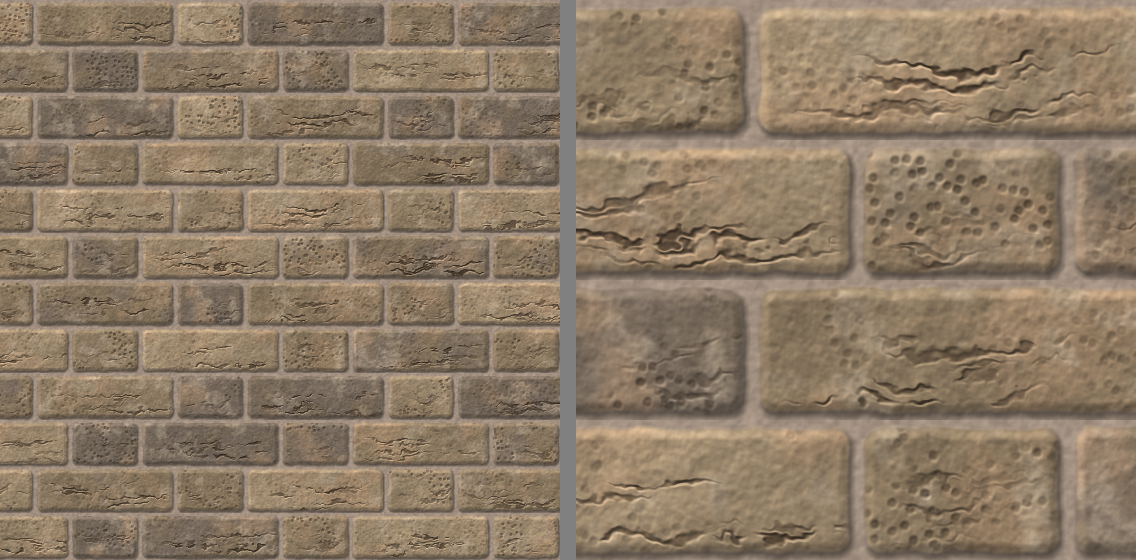
Left: the whole. Right: its middle third, enlarged.
Give the GLSL for this texture, as a three.js fragment shader.

```glsl
// Weathered tan and grey brick wall in Flemish bond with pale raised mortar joints.
varying vec2 vUv;

const float ROWS = 12.0;
const float PERIOD = 0.3758;        // one header plus one stretcher
const float HEADER_CELL = 0.0625;   // half width of a header with its joint
const float JOINT = 0.0051;         // half width of a joint
const vec2 LIGHT = vec2(-0.5, 0.866);

const vec3 TAN = vec3(0.615, 0.535, 0.430);
const vec3 OLIVE = vec3(0.535, 0.465, 0.370);
const vec3 GREY = vec3(0.430, 0.385, 0.345);
const vec3 CLAY = vec3(0.660, 0.540, 0.425);
const vec3 DUST = vec3(0.690, 0.625, 0.540);
const vec3 MORTAR = vec3(0.635, 0.565, 0.505);
const vec3 CREVICE = vec3(0.215, 0.165, 0.120);

struct Brick { vec2 local; vec2 halfSize; vec2 id; float header; };

float hash(vec2 p) {
  vec3 q = fract(p.xyx * 0.1031);
  q += dot(q, q.yzx + 33.33);
  return fract((q.x + q.y) * q.z);
}

float noise(vec2 p) {
  vec2 i = floor(p), f = fract(p);
  f = f * f * (3.0 - 2.0 * f);
  return mix(mix(hash(i), hash(i + vec2(1.0, 0.0)), f.x),
             mix(hash(i + vec2(0.0, 1.0)), hash(i + 1.0), f.x), f.y);
}

float fbm(vec2 p) {
  float sum = 0.0, amp = 0.533;
  for (int i = 0; i < 4; i++) {
    sum += amp * noise(p);
    p = mat2(1.6, 1.2, -1.2, 1.6) * p + 17.3;
    amp *= 0.5;
  }
  return sum;
}

// Distance to the nearest scattered point
float cellular(vec2 p) {
  vec2 i = floor(p);
  float d = 2.0;
  for (int y = -1; y <= 1; y++)
    for (int x = -1; x <= 1; x++) {
      vec2 c = i + vec2(float(x), float(y));
      d = min(d, length(c + vec2(hash(c), hash(c + 57.0)) - p));
    }
  return d;
}

// Alternating headers and stretchers, shifted half a period on every other row
Brick brickAt(vec2 p) {
  float row = floor(p.y * ROWS);
  float x = p.x - 0.187 - 0.5 * PERIOD * mod(row, 2.0);
  float n = floor(x / PERIOD + 0.5);
  x -= n * PERIOD;
  float header = step(abs(x), HEADER_CELL);
  float side = (1.0 - header) * sign(x);
  float cell = mix(0.5 * PERIOD - HEADER_CELL, HEADER_CELL, header);
  vec2 local = vec2(x - side * 0.5 * PERIOD, p.y - (row + 0.5) / ROWS);
  return Brick(local, vec2(cell, 0.5 / ROWS) - JOINT, vec2(2.0 * n + side, row) + 40.0, header);
}

float brickDistance(Brick b, vec2 shift, vec2 p) {
  const float radius = 0.009;
  vec2 q = abs(b.local + shift) - b.halfSize + radius;
  float d = length(max(q, 0.0)) + min(max(q.x, q.y), 0.0) - radius;
  return d + 0.0024 * (noise(p * 75.0) - 0.5);
}

// Sagging folds pressed into the clay, in brick-relative coordinates
float creases(Brick b, vec2 shift, vec2 p) {
  vec2 q = (b.local + shift) / b.halfSize;
  float warp = 0.65 * (fbm(p * vec2(38.0, 60.0)) - 0.5) + 0.13 * (noise(p * 210.0) - 0.5);
  float broken = noise(p * 85.0 + 9.0);
  float total = 0.0;
  for (int i = 0; i < 6; i++) {
    vec2 seed = b.id * 7.0 + float(i) * vec2(13.0, 29.0);
    float bend = mix(0.1, 0.95, hash(seed + 3.0));
    float reach = mix(0.25, 0.85, hash(seed + 5.0));
    float dx = q.x - mix(-0.45, 0.75, hash(seed));
    float y = mix(-0.9, 0.15, hash(seed + 1.0)) + bend * dx * dx + 0.15 * dx + warp;
    float fade = 1.0 - smoothstep(0.25 * reach, reach, abs(dx));
    float width = 0.025 + 0.12 * broken * fade;
    float line = 1.0 - smoothstep(0.15 * width, width, abs(q.y - y));
    total = max(total, line * fade * mix(0.35, 1.0, hash(seed + 8.0)));
  }
  return total * mix(1.0, 0.55, b.header) * smoothstep(0.15, 0.5, broken);
}

float pits(Brick b, vec2 p) {
  float patches = smoothstep(0.48, 0.68, fbm(p * 24.0 + b.id));
  return patches * (1.0 - smoothstep(0.12, 0.38, cellular(p * 95.0))) * mix(0.5, 1.0, b.header);
}

float height(Brick b, vec2 shift, vec2 p) {
  float body = 1.0 - smoothstep(-0.0065, 0.002, brickDistance(b, shift, p));
  float rough = 0.0045 * fbm(p * 80.0) + 0.0008 * noise(p * 330.0);
  return 0.0042 * body + rough * mix(0.55, 1.0, body)
       - body * (0.0032 * creases(b, shift, p) + 0.0018 * pits(b, p));
}

vec3 brickColor(Brick b, vec2 p) {
  float tone = hash(b.id), blotch = fbm(p * 22.0 + b.id * 3.7);
  vec3 c = mix(TAN, OLIVE, smoothstep(0.1, 0.6, tone));
  c = mix(c, GREY, smoothstep(0.6, 0.95, tone + 0.7 * (blotch - 0.5)) * 0.85);
  c = mix(c, CLAY, 0.5 * smoothstep(0.52, 0.72, fbm(p * 17.0 + b.id + 31.0)));
  c = mix(c, DUST, 0.45 * smoothstep(0.52, 0.75, fbm(p * 48.0 + 71.0)));
  return c * mix(0.86, 1.12, blotch);
}

void main() {
  Brick b = brickAt(vUv);
  float d = brickDistance(b, vec2(0.0), vUv);
  float body = 1.0 - smoothstep(-0.0015, 0.0015, d);

  // Base colours, dark folds and holes
  vec3 color = mix(MORTAR, brickColor(b, vUv), body);
  float dark = max(creases(b, vec2(0.0), vUv), 0.5 * pits(b, vUv));
  color = mix(color, CREVICE, 0.75 * dark * body);

  // Relief lit from the upper left
  vec2 toLight = LIGHT * 0.0016;
  float slope = (height(b, vec2(0.0), vUv) - height(b, toLight, vUv + toLight)) / 0.0016;
  color *= 1.0 + 0.30 * clamp(slope, -1.3, 1.1);

  // Contact shadow on the mortar and fine grain
  float shade = 1.0 - smoothstep(-0.001, 0.004, brickDistance(b, LIGHT * 0.0035, vUv));
  color *= 1.0 - 0.34 * shade * (1.0 - body);
  color *= 0.94 + 0.12 * noise(vUv * 260.0 + 5.0);
  gl_FragColor = vec4(color, 1.0);
}
```
